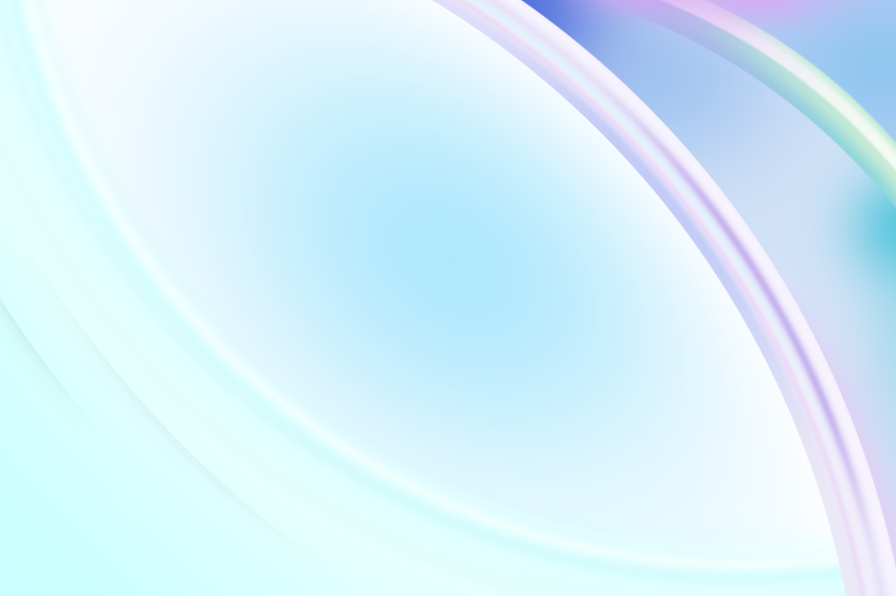
Give the GLSL for this background, as a Shadertoy shader.

```glsl
// Signed distance to a circle, positive outside
float circle(vec2 p, vec2 center, float radius) {
    return length(p - center) - radius;
}

// Soft line around x = 0
float ridge(float x, float width) {
    return exp(-x * x / (width * width));
}

// Soft elliptical spot
float spot(vec2 p, vec2 center, vec2 size) {
    vec2 q = (p - center) / size;
    return exp(-dot(q, q));
}

// Smoothed step across an edge
float cover(float d, float blur) {
    return smoothstep(-blur, blur, d);
}

// Pale field with a tilted sky-blue glow
vec3 skyField(vec2 p, float rim) {
    const vec3 white = vec3(1.0, 0.995, 1.0);
    const vec3 sky = vec3(0.685, 0.91, 0.99);
    vec2 q = p - vec2(0.765, 0.57);
    q = vec2(dot(q, vec2(0.8, -0.6)), dot(q, vec2(0.6, 0.8)));
    vec3 col = mix(white, sky, spot(q, vec2(0.0), vec2(0.49, 0.35)));
    col = mix(col, vec3(0.86, 0.985, 1.0), 0.6 * spot(p, vec2(0.95, 0.0), vec2(0.5, 0.2)));
    return mix(col, white, 0.75 * exp(rim / 0.075));
}

// Cyan folds sweeping through the lower left
vec3 cyanFolds(vec3 col, vec2 p, float px) {
    const vec3 aqua = vec3(0.865, 1.0, 0.995);
    const vec3 deepAqua = vec3(0.79, 1.0, 0.995);
    float inner = circle(p, vec2(1.245, 1.282), 1.229);
    float outer = circle(p, vec2(1.585, 1.525), 1.803);
    col = mix(col, aqua, smoothstep(-0.07, 0.055, inner));
    col = mix(col, vec3(0.91, 1.0, 0.995), 0.7 * ridge(inner - 0.13, 0.07));
    col = mix(col, deepAqua, smoothstep(0.0, 0.35, outer));
    float streaks = sin(inner * 95.0 + p.x * 3.0) + 0.6 * sin(inner * 171.0 - p.y * 5.0);
    col += 0.007 * streaks * ridge(inner - 0.06, 0.09);
    col = mix(col, vec3(0.80, 0.98, 0.99), 0.45 * ridge(inner - 0.025, 0.012));
    col = mix(col, vec3(0.97, 1.0, 1.0), 0.65 * ridge(inner, 0.010));
    // Fine creases: a shade on one side of each edge
    float fade = smoothstep(0.0, 0.25, p.y) * (1.0 - smoothstep(0.3, 0.65, p.y));
    col -= vec3(0.06, 0.035, 0.035) * fade * cover(outer, px) * exp(-max(outer, 0.0) / 0.014);
    float crease = outer - 0.085;
    float leftFade = 1.0 - smoothstep(0.02, 0.2, p.x);
    col -= vec3(0.075, 0.06, 0.06) * leftFade * cover(crease, px)
         * exp(-max(crease, 0.0) / 0.012) * (1.0 - smoothstep(0.47, 0.6, p.y));
    return col;
}

// Blue, lilac and teal panel behind the arc
vec3 panel(vec2 p, float rim) {
    vec3 col = vec3(0.83, 0.89, 0.965);
    col = mix(col, vec3(0.62, 0.76, 0.94), 0.85 * spot(p, vec2(1.12, 0.87), vec2(0.20, 0.17)));
    col = mix(col, vec3(0.33, 0.46, 0.87), spot(p, vec2(0.89, 1.0), vec2(0.14, 0.16)));
    col = mix(col, vec3(0.62, 0.85, 0.92), 0.8 * spot(p, vec2(1.53, 0.48), vec2(0.08, 0.25)));
    col = mix(col, vec3(0.32, 0.77, 0.86), 0.9 * spot(p, vec2(1.53, 0.62), vec2(0.10, 0.09)));
    float low = 1.0 - smoothstep(0.3, 0.6, p.y);
    return mix(col, vec3(0.90, 0.80, 0.96), 0.8 * low * exp(-max(rim, 0.0) / 0.03));
}

// Two curved ribbons and the blue corner above them
vec3 ribbons(vec3 col, vec2 p, float px) {
    float lower = circle(p, vec2(0.6735, -0.0143), 1.0655);
    float upper = circle(p, vec2(0.795, 0.144), 0.941);
    float t = lower / max(lower - upper, 0.01);
    float along = smoothstep(1.05, 1.5, p.x);
    vec3 green = mix(vec3(0.68, 0.70, 0.93), vec3(0.56, 0.85, 0.85), along);
    green = mix(green, vec3(0.78, 0.92, 0.84), along * smoothstep(0.0, 0.5, t));
    vec3 pearl = mix(vec3(0.91, 0.86, 0.98), vec3(0.95, 0.98, 0.95), along);
    pearl = mix(pearl, vec3(0.76, 0.92, 0.84), along * smoothstep(0.75, 1.0, t));
    vec3 corner = mix(vec3(0.70, 0.80, 0.96), vec3(0.57, 0.78, 0.94),
                      spot(p, vec2(1.48, 0.89), vec2(0.16, 0.12)));
    vec3 strip = mix(green, pearl, cover(t - 0.57, 0.05));
    col = mix(col, strip, cover(lower, px) * smoothstep(0.95, 1.15, p.x));
    col = mix(col, corner, cover(upper, px * 1.5));
    col = mix(col, vec3(0.84, 0.63, 0.94), 0.65 * spot(p, vec2(1.07, 1.01), vec2(0.10, 0.035)));
    return mix(col, vec3(0.86, 0.65, 0.95), 0.8 * spot(p, vec2(1.27, 1.01), vec2(0.13, 0.05)));
}

// Pearly arc; t runs from its inner edge to its outer edge
vec3 pearlArc(float t, float height) {
    float upperPart = smoothstep(0.15, 0.65, height);
    vec3 col = vec3(0.945, 0.935, 0.985);
    vec3 lavender = mix(vec3(0.92, 0.91, 0.97), vec3(0.76, 0.80, 0.97), upperPart);
    lavender = mix(lavender, vec3(0.88, 0.87, 0.98), smoothstep(0.75, 1.0, height));
    col = mix(col, lavender, 1.0 - smoothstep(0.12, 0.38, t));
    col = mix(col, vec3(0.92, 0.83, 0.96), 0.65 * ridge(t - 0.31, 0.07));
    col = mix(col, vec3(0.87, 0.95, 0.99), 0.8 * upperPart * ridge(t - 0.49, 0.09));
    float violet = smoothstep(0.05, 0.35, height) * (1.0 - smoothstep(0.6, 0.9, height));
    col = mix(col, vec3(0.77, 0.69, 0.93), (0.2 + 0.75 * violet) * ridge(t - 0.65, 0.095));
    return mix(col, vec3(0.97, 0.96, 1.0), 0.8 * ridge(t - 0.90, 0.11));
}

void mainImage(out vec4 fragColor, in vec2 fragCoord) {
    vec2 p = fragCoord / iResolution.xy * vec2(1.506, 1.0);
    float px = 1.0 / iResolution.y;
    float arcInner = circle(p, vec2(-0.051, -0.283), 1.500);
    float arcOuter = circle(p, vec2(-0.011, -0.271), 1.550);
    float t = arcInner / max(arcInner - arcOuter, 0.01);

    vec3 col = cyanFolds(skyField(p, min(arcInner, 0.0)), p, px);
    col = mix(col, pearlArc(t, p.y), cover(arcInner, px));
    vec3 behind = ribbons(panel(p, arcOuter), p, px);
    col = mix(col, behind, cover(arcOuter, px));
    fragColor = vec4(clamp(col, 0.0, 1.0), 1.0);
}
```
